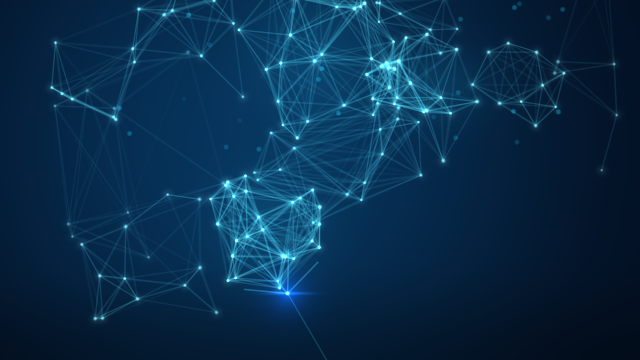
A WebGL 1 fragment shader for this background:

```glsl
precision highp float;
uniform vec2 u_resolution;

float hash(vec2 p) {
  vec3 q = fract(vec3(p.xyx) * 0.1031);
  q += dot(q, q.yzx + 33.33);
  return fract((q.x + q.y) * q.z);
}

float segmentDistance(vec2 p, vec2 a, vec2 b) {
  vec2 ab = b - a;
  return length(p - a - ab * clamp(dot(p - a, ab) / (dot(ab, ab) + 1e-6), 0.0, 1.0));
}

float softStroke(float d, float width) {
  float pixel = 1.0 / u_resolution.y;
  return 1.0 - smoothstep(max(width - pixel, 0.0), width + pixel, d);
}

// Evenly scattered point in an ellipse; focus pulls points to its centre
vec2 nodeAt(float i, float seed, vec2 radii, float focus) {
  vec2 jitter = vec2(hash(vec2(i, seed)), hash(vec2(seed + 7.0, i)));
  vec2 q = 2.0 * fract(seed * 0.37 + i * vec2(0.7549, 0.5698) + 0.45 * jitter) - 1.0;
  q *= sqrt(1.0 - 0.5 * q.yx * q.yx);
  return radii * q * mix(1.0, length(q), focus);
}

// x: light of the links, y: light of the nodes
vec2 network(vec2 p, vec2 centre, vec2 radii, float count, float reach, float focus, float seed) {
  p -= centre;
  vec2 light = vec2(0.0);
  if (any(greaterThan(abs(p), radii + 0.03))) return light;
  for (int i = 0; i < 26; i++) {
    float a = float(i);
    if (a >= count) break;
    vec2 start = nodeAt(a, seed, radii, focus);
    float depth = hash(vec2(a + 3.0, seed + 11.0));
    float radius = mix(0.0025, 0.0055, depth);
    float d = length(p - start);
    light.y += softStroke(d, radius) * mix(1.0, 0.55, depth) + 0.16 * exp(-d * d / 0.00016);
    for (int j = 0; j < 26; j++) {
      float b = float(j);
      if (b >= a) break;
      vec2 end = nodeAt(b, seed, radii, focus);
      float span = length(end - start);
      if (span > reach) continue;
      float blur = hash(vec2(a + seed, b * 3.0 + 1.0));
      float width = mix(0.0007, 0.0035, blur * blur);
      float fade = mix(0.42, 0.17, blur) * (1.15 - span / reach);
      light.x += fade * softStroke(segmentDistance(p, start, end), width);
    }
  }
  return light;
}

float haze(vec2 p, vec2 centre, vec2 size) {
  vec2 q = (p - centre) / size;
  return exp(-dot(q, q));
}

void main() {
  vec2 p = gl_FragCoord.xy / u_resolution.y;
  p.x += 0.5 * (16.0 / 9.0 - u_resolution.x / u_resolution.y);

  // Deep blue backdrop, darkest on the right
  float falloff = smoothstep(0.1, 1.2, length(p - vec2(0.72, 0.6)));
  vec3 color = mix(vec3(0.025, 0.2, 0.355), vec3(0.012, 0.065, 0.14), falloff);
  color *= 1.0 - 0.25 * smoothstep(0.3, 0.0, p.y);

  // Haze around the dense knots
  float mist = haze(p, vec2(0.87, 0.84), vec2(0.17, 0.2))
             + haze(p, vec2(1.22, 0.76), vec2(0.14, 0.1))
             + haze(p, vec2(0.75, 0.37), vec2(0.15, 0.16));
  color += vec3(0.015, 0.075, 0.085) * mist;

  // Dense knots
  vec2 light = network(p, vec2(0.74, 0.35), vec2(0.19, 0.18), 26.0, 0.22, 0.35, 2.0);
  light += network(p, vec2(0.88, 0.84), vec2(0.23, 0.25), 26.0, 0.25, 0.45, 5.0);
  light += network(p, vec2(1.2, 0.74), vec2(0.19, 0.2), 18.0, 0.22, 0.6, 9.0);

  // Loose outer webs
  light += 0.8 * network(p, vec2(0.45, 0.25), vec2(0.24, 0.22), 12.0, 0.25, 0.0, 4.0);
  light += 0.8 * network(p, vec2(0.43, 0.86), vec2(0.34, 0.21), 17.0, 0.27, 0.0, 8.0);
  light += 0.8 * network(p, vec2(1.43, 0.76), vec2(0.16, 0.14), 10.0, 0.22, 0.0, 13.0);
  light += 0.6 * network(p, vec2(1.63, 0.76), vec2(0.14, 0.34), 9.0, 0.28, 0.0, 15.0);
  light += 0.6 * network(p, vec2(1.16, 0.94), vec2(0.22, 0.1), 9.0, 0.24, 0.0, 17.0);

  // Long strands between the knots
  light += 0.55 * network(p, vec2(0.94, 0.55), vec2(0.28, 0.19), 16.0, 0.4, 0.0, 21.0);
  light += 0.35 * network(p, vec2(0.42, 0.55), vec2(0.34, 0.32), 9.0, 0.5, 0.0, 24.0);

  // Out-of-focus dots along the upper band
  for (int i = 0; i < 28; i++) {
    float k = float(i);
    vec2 spot = vec2(0.2 + 1.4 * hash(vec2(k, 41.0)), 0.58 + 0.42 * hash(vec2(k, 67.0)));
    float disc = 1.0 - smoothstep(0.004, 0.009, length(p - spot));
    color += vec3(0.03, 0.27, 0.3) * disc * hash(vec2(k, 93.0));
  }

  // Blue spark with a fan of links and a falling tail
  vec2 spark = vec2(0.799, 0.185);
  for (int i = 0; i < 4; i++) {
    float angle = 0.8 + 0.75 * float(i);
    vec2 tip = spark + 0.12 * vec2(cos(angle), sin(angle));
    light.x += 0.35 * softStroke(segmentDistance(p, spark, tip), 0.001);
  }
  light.x += 0.2 * softStroke(segmentDistance(p, spark, vec2(0.907, 0.0)), 0.0008);

  color += vec3(0.3, 0.72, 0.7) * (1.0 - exp(-1.15 * light.x));
  color += vec3(0.5, 0.75, 0.72) * (1.0 - exp(-1.2 * light.y));

  float sparkDistance = length(p - spark);
  color += vec3(0.03, 0.25, 0.7) * exp(-sparkDistance * 32.0);
  color += vec3(0.05, 0.2, 0.45) * haze(p, spark, vec2(0.06, 0.004));
  color += vec3(0.5, 0.75, 1.0) * softStroke(sparkDistance, 0.005);

  gl_FragColor = vec4(min(color, 1.0), 1.0);
}
```
